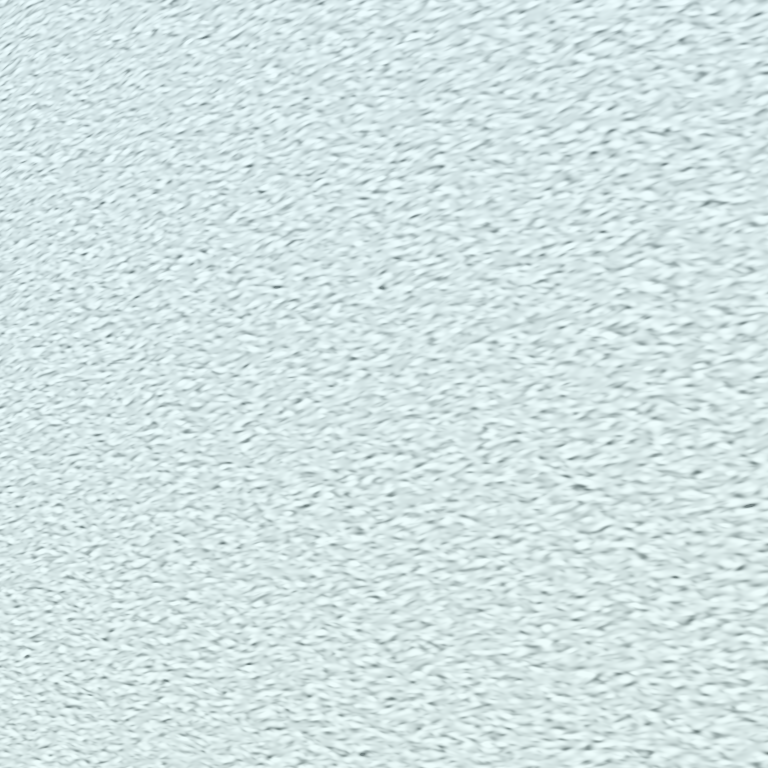
A three.js fragment shader for this texture:

```glsl
// Pale blue-white stucco wall seen at a slant, its grain coarser to the right.
// Each jittered cell holds one small bump or dent shaded by light from above;
// two layers of these reliefs are summed and mapped through a skewed tone curve.

varying vec2 vUv;

const vec2  GRAIN_FREQ  = vec2(82.0, 158.0); // cells per canvas at the left edge
const float SPREAD      = 0.75;   // growth of the grain towards the right
const float HORIZON_Y   = 0.36;   // height from which the grain rows fan out
const float ROW_TILT    = 0.14;   // extra upward slope of the rows
const float FAN         = 0.6;    // share of the fan that bends the rows
const float BUMP_RADIUS = 0.34;   // in cells
const float LIGHT_SWING = 0.95;   // random turn of the shading per bump
const float SHADOW_BITE = 1.4;    // shadowed slopes are this much steeper
const float RELIEF_GAIN = 4.4;    // brings one layer to unit deviation
const float RELIEF_MEAN = 0.22;   // offset left by the steeper shadows
const float FINE_SCALE  = 1.5;
const float FINE_SHARE  = 0.6;

const vec3 WALL_COLOR  = vec3(0.841, 0.901, 0.903);
const vec3 TONE_SLOPE  = vec3(0.058, 0.057, 0.057);
const vec3 TONE_BEND   = vec3(0.009); // deepens shadows, softens lights
const vec3 SKY_TINT    = vec3(-0.005, -0.001, 0.006);
const vec3 GROUND_TINT = vec3(0.001, 0.001, -0.004);

vec3 hash3(vec2 cell) {
  vec3 p = fract(cell.xyx * vec3(0.1031, 0.1030, 0.0973));
  p += dot(p, p.yxz + 33.33);
  return fract((p.xxy + p.yzz) * p.zyx);
}

// Slanted view: cells widen with x and their rows fan out from the left.
vec2 wallCoords(vec2 uv) {
  float depth = 1.0 + SPREAD * uv.x;
  float along = log(depth) / SPREAD;
  float rise = uv.y - HORIZON_Y;
  float straight = rise * (1.0 - 0.43 * SPREAD);
  float across = mix(straight, rise / depth, FAN) - ROW_TILT * uv.x / depth;
  return vec2(along, across) * GRAIN_FREQ;
}

// Layered sines that bend the rows out of line.
vec2 waver(vec2 p) {
  return 0.16 * sin(p.yx * vec2(0.71, 0.53) + vec2(0.4, 2.1))
       + 0.10 * sin(p.yx * vec2(1.37, 1.13) + p * 0.6);
}

// Cellular relief: the lit slope of one random bump or dent per cell,
// with the shadowed half steeper and narrower than the bright half.
float relief(vec2 p) {
  vec2 cell = floor(p);
  float shade = 0.0;
  for (int j = -1; j <= 1; j++) {
    for (int i = -1; i <= 1; i++) {
      vec2 id = cell + vec2(float(i), float(j));
      vec3 rnd = hash3(id + 400.0);
      vec2 d = (p - id - rnd.xy) / BUMP_RADIUS;
      float turn = LIGHT_SWING * (2.0 * fract(rnd.x * 7.3 + rnd.y * 5.1) - 1.0);
      vec2 light = vec2(-sin(turn), cos(turn));
      float amount = 2.0 * rnd.z - 1.0;
      float slope = dot(d, light);
      float side = dot(d, vec2(light.y, -light.x));
      if (slope * amount < 0.0) slope *= SHADOW_BITE;
      shade += amount * slope * exp(-0.5 * (slope * slope + side * side));
    }
  }
  return shade * RELIEF_GAIN;
}

void main() {
  // Coarse grain plus a turned finer layer, weighted to unit deviation.
  vec2 p = wallCoords(vUv);
  p += waver(p);
  vec2 fineP = mat2(0.98, 0.17, -0.17, 0.98) * p * FINE_SCALE + 37.4;
  float grain = relief(p) + FINE_SHARE * relief(fineP);
  grain = grain / sqrt(1.0 + FINE_SHARE * FINE_SHARE) - RELIEF_MEAN;

  // Shadows deepen slightly towards the lower right.
  grain *= mix(0.92, 1.10, clamp(0.5 + 0.5 * (vUv.x - vUv.y), 0.0, 1.0));
  grain = clamp(grain, -4.2, 3.0);

  // Tone curve, then cool light above and warmer light below.
  vec3 color = WALL_COLOR + TONE_SLOPE * grain - TONE_BEND * grain * grain;
  float sky = smoothstep(0.0, 1.0, vUv.y + 0.25 * (0.5 - vUv.x));
  color += mix(GROUND_TINT, SKY_TINT, sky);

  gl_FragColor = vec4(clamp(color, 0.0, 1.0), 1.0);
}
```
